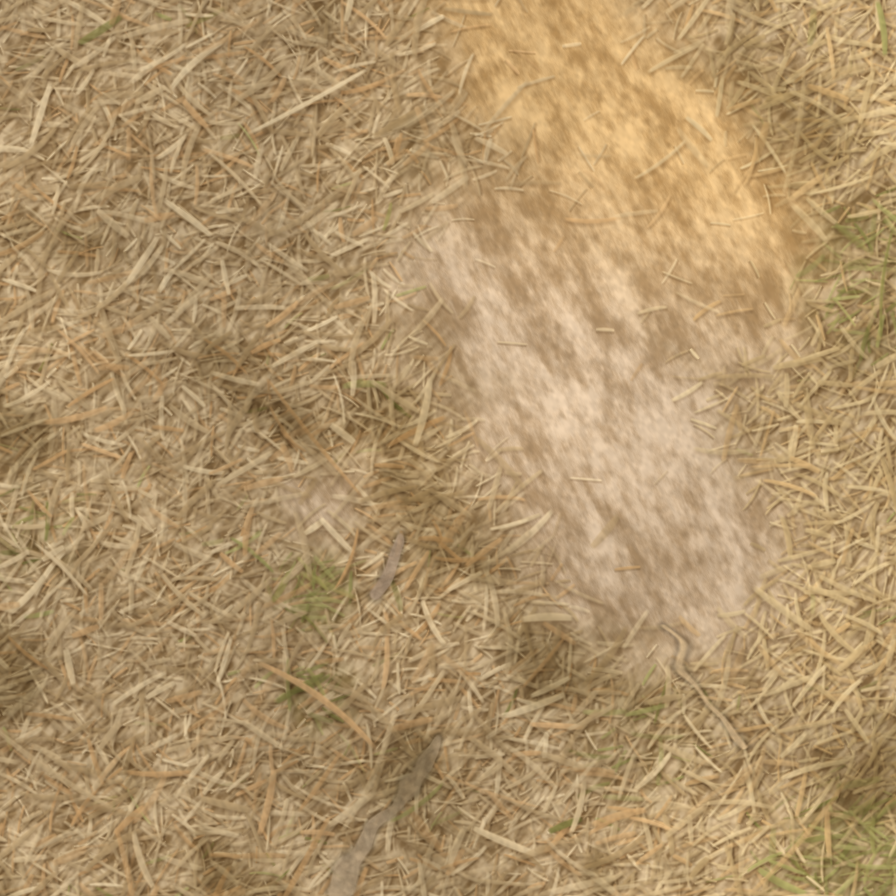
This texture is drawn by a Shadertoy shader. Its source:

```glsl
// Dry straw and cut grass around a dusty diagonal patch of bare soil.

float hash(vec2 p) {
    return fract(sin(dot(p, vec2(127.1, 311.7))) * 43758.5453);
}

float noise(vec2 p) {
    vec2 i = floor(p), f = fract(p);
    f = f * f * (3.0 - 2.0 * f);
    return mix(mix(hash(i), hash(i + vec2(1, 0)), f.x),
               mix(hash(i + vec2(0, 1)), hash(i + vec2(1, 1)), f.x), f.y);
}

float fbm(vec2 p) {
    float sum = 0.0, amp = 0.5;
    for (int i = 0; i < 4; i++) {
        sum += amp * noise(p);
        p = mat2(1.6, 1.2, -1.2, 1.6) * p + 7.3;
        amp *= 0.5;
    }
    return sum / 0.94;
}

float segment(vec2 p, vec2 a, vec2 b) {
    vec2 ab = b - a;
    return length(p - a - ab * clamp(dot(p - a, ab) / dot(ab, ab), 0.0, 1.0));
}

// Bare soil, the dusty strip above it and a small smudge: 1 where no straw lies
float bareness(vec2 p) {
    float soil = smoothstep(0.19, 0.08, segment(p, vec2(0.58, 0.69), vec2(0.74, 0.39)));
    float strip = smoothstep(0.18, 0.07, segment(p, vec2(0.61, 0.97), vec2(0.80, 0.70)));
    float smudge = smoothstep(0.07, 0.02, length((p - vec2(0.36, 0.44)) * vec2(0.8, 1.0)));
    return max(soil, max(0.94 * strip, 0.85 * smudge));
}

float spot(vec2 p, vec2 centre, float radius) {
    return smoothstep(radius, 0.3 * radius, length(p - centre));
}

// Patches where living grass shows through
float greenness(vec2 p) {
    float g = max(spot(p, vec2(0.35, 0.34), 0.06), 0.8 * spot(p, vec2(0.95, 0.03), 0.12));
    g = max(g, max(0.5 * spot(p, vec2(0.98, 0.69), 0.13), 0.6 * spot(p, vec2(0.36, 0.22), 0.06)));
    return max(g, max(0.3 * spot(p, vec2(0.04, 0.40), 0.09), 0.3 * spot(p, vec2(0.72, 0.17), 0.1)));
}

// One layer of bent, tapered blades, one per cell of a shifted grid
vec3 addStraw(vec3 col, vec2 uv, float cells, float seed, float density, float thickness) {
    vec2 shift = 0.037 * seed * vec2(1.0, 0.7);
    vec2 p = (uv + shift) * cells;
    float soft = max(0.0017, 0.8 / iResolution.y) * cells;
    for (int y = -1; y <= 1; y++)
    for (int x = -1; x <= 1; x++) {
        vec2 id = floor(p) + vec2(x, y);
        vec2 key = id + seed * 17.3;
        vec2 jitter = vec2(hash(key), hash(key + 3.1)) - 0.5;
        vec2 centre = (id + 0.5 + 0.6 * jitter) / cells - shift;
        if (hash(key + 5.7) > density * (1.0 - bareness(centre))) continue;

        // Blade frame, leaning towards the rising diagonal
        float t = hash(key + 8.9) - 0.5;
        float angle = 0.45 + 2.0 * t + 4.5 * t * t * t;
        vec2 axis = vec2(cos(angle), sin(angle));
        vec2 d = (uv - centre) * cells;
        vec2 q = vec2(dot(d, axis), dot(d, vec2(-axis.y, axis.x)));
        float halfLength = mix(0.4, 1.05, hash(key + 11.3));
        q.y += (hash(key + 13.9) - 0.5) * 0.3 * q.x * q.x;
        float along = abs(q.x) / halfLength;
        float width = thickness * mix(0.5, 1.2, hash(key + 16.1)) * (1.0 - 0.4 * along * along);
        float ends = smoothstep(1.0, 0.8, along);
        float opacity = mix(0.3, 0.9, hash(key + 31.7));

        // Soft shadow, then the blade
        float shadow = ends * opacity * smoothstep(width + 0.09, 0.0, abs(q.y + 0.08));
        col *= 1.0 - vec3(0.17, 0.20, 0.24) * shadow;
        float tone = hash(key + 19.7);
        vec3 straw = mix(vec3(0.64, 0.53, 0.37), vec3(0.90, 0.81, 0.65), tone);
        straw = mix(straw, vec3(0.77, 0.58, 0.37), 0.65 * step(0.8, hash(key + 23.3)));
        straw = mix(straw, vec3(0.82, 0.71, 0.48), 0.4 * smoothstep(0.6, 0.95, centre.x));
        float green = step(hash(key + 29.9), 0.7 * greenness(centre) + 0.01);
        straw = mix(straw, mix(vec3(0.38, 0.40, 0.17), vec3(0.66, 0.65, 0.38), tone), 0.75 * green);
        straw *= 1.0 + 0.05 * clamp(q.y / width, -1.0, 1.0);
        col = mix(col, straw, opacity * ends * smoothstep(soft, -soft, abs(q.y) - width));
    }
    return col;
}

vec3 addStick(vec3 col, vec2 uv, vec2 a, vec2 b, float radius, vec3 tint) {
    vec2 wobble = 0.02 * (vec2(noise(uv * 28.0), noise(uv * 28.0 + 40.0)) - 0.5);
    float d = segment(uv + wobble, a, b) - radius * (0.6 + 0.7 * noise(uv * 45.0));
    col *= 1.0 - 0.2 * smoothstep(0.007, 0.0, d);
    tint *= 0.82 + 0.36 * fbm(uv * 90.0);
    return mix(col, tint, 0.75 * smoothstep(0.002, -0.002, d));
}

void mainImage(out vec4 fragColor, in vec2 fragCoord) {
    vec2 uv = fragCoord / iResolution.xy;
    float bare = bareness(uv + 0.09 * (vec2(fbm(uv * 14.0), fbm(uv * 14.0 + 31.0)) - 0.5));

    // Fibrous thatch, and dust streaked down to the right
    float fibre = 0.5 * fbm(uv * 55.0) + 0.25 * noise(mat2(60, 170, 50, -150) * uv)
                + 0.25 * noise(mat2(40, -150, 70, 130) * uv + 9.0);
    vec3 thatch = mix(vec3(0.49, 0.38, 0.24), vec3(0.79, 0.69, 0.54), smoothstep(0.2, 0.75, fibre));
    vec2 grain = vec2(dot(uv, vec2(0.86, 0.5)), dot(uv, vec2(0.5, -0.86)));
    float streak = 0.55 * fbm(grain * vec2(30.0, 13.0)) + 0.45 * fbm(grain * vec2(130.0, 60.0));
    vec3 dust = mix(vec3(0.60, 0.49, 0.36), vec3(0.83, 0.73, 0.61), smoothstep(0.22, 0.74, streak));
    float warm = smoothstep(0.62, 0.90, uv.y + 0.4 * (uv.x - 0.6));
    dust *= mix(vec3(1.0), vec3(1.03, 0.97, 0.81), warm);
    vec3 col = mix(thatch, dust, bare);
    col = mix(col, vec3(0.40, 0.38, 0.18), 0.5 * greenness(uv) * smoothstep(0.3, 0.6, fbm(uv * 40.0)));

    // Straw from fine litter up to long loose stalks
    for (int i = 0; i < 9; i++) {
        float k = float(i);
        col = addStraw(col, uv, mix(52.0, 23.0, k / 8.0), k + 1.0, 0.72, 0.088);
    }
    col = addStraw(col, uv, 11.0, 14.0, 0.2, 0.035);

    // Weathered sticks
    col = addStick(col, uv, vec2(0.37, 0.0), vec2(0.49, 0.17), 0.011, vec3(0.69, 0.60, 0.48));
    col = addStick(col, uv, vec2(0.42, 0.34), vec2(0.45, 0.40), 0.008, vec3(0.64, 0.55, 0.46));
    col = addStick(col, uv, vec2(0.74, 0.30), vec2(0.83, 0.17), 0.0035, vec3(0.82, 0.70, 0.53));

    // Dark hollows, broad light variation and fine grit
    float hollow = smoothstep(0.50, 0.78, fbm(uv * 8.0 + 11.0)) * (1.0 - bare);
    col *= 1.0 - vec3(0.20, 0.22, 0.28) * hollow;
    col *= 0.89 + 0.28 * fbm(uv * 4.0 + 3.0) + 0.05 * smoothstep(0.1, 0.9, uv.x);
    col *= 0.95 + 0.10 * noise(grain * vec2(260.0, 170.0));
    fragColor = vec4(col, 1.0);
}
```
